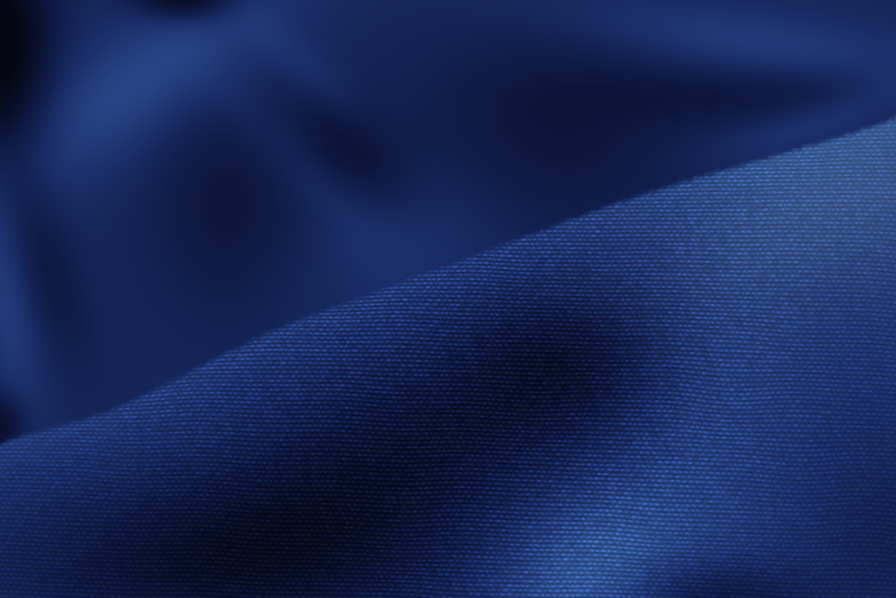
A Shadertoy shader for this texture:

```glsl
const float TAU = 6.2831853;

float hash(vec2 p) {
    return fract(sin(dot(p, vec2(127.1, 311.7))) * 43758.5453);
}

float noise(vec2 p) {
    vec2 cell = floor(p);
    vec2 f = fract(p);
    f = f * f * (3.0 - 2.0 * f);
    float low = mix(hash(cell), hash(cell + vec2(1, 0)), f.x);
    float high = mix(hash(cell + vec2(0, 1)), hash(cell + vec2(1, 1)), f.x);
    return mix(low, high, f.y);
}

// Soft elliptical patch of light or shade
float patchTone(vec2 p, vec2 center, vec2 radii, float angle) {
    float c = cos(angle);
    float s = sin(angle);
    vec2 q = p - center;
    q = vec2(c * q.x + s * q.y, c * q.y - s * q.x) / radii;
    return exp(-dot(q, q));
}

// Tone to blue cloth colour
vec3 clothColor(float tone) {
    float t = clamp(tone, 0.0, 1.15);
    return vec3(0.02, 0.03, 0.07) + vec3(0.07, 0.14, 0.45) * t
         + vec3(0.11, 0.17, 0.08) * t * t * t;
}

// Height of the front fold's crest
float crestHeight(float x) {
    return 0.258 + 0.37 * x
         - 0.014 * smoothstep(0.0, 0.2, x)
         + 0.035 * smoothstep(0.15, 0.5, x)
         - 0.03 * smoothstep(1.0, 1.5, x);
}

// Blurred folds behind the crest
float backTone(vec2 p) {
    float t = 0.59;
    // Left drape
    t += 0.30 * patchTone(p, vec2(0.23, 0.86), vec2(0.30, 0.10), 0.6);
    t -= 0.70 * patchTone(p, vec2(0.00, 0.92), vec2(0.08, 0.18), 0.0);
    t -= 0.60 * patchTone(p, vec2(0.31, 1.01), vec2(0.08, 0.04), 0.0);
    t -= 0.24 * patchTone(p, vec2(0.38, 0.66), vec2(0.12, 0.17), 0.0);
    t -= 0.28 * patchTone(p, vec2(0.59, 0.76), vec2(0.11, 0.07), -0.7);
    t += 0.13 * patchTone(p, vec2(0.54, 0.86), vec2(0.16, 0.04), -0.75);
    t += 0.10 * patchTone(p, vec2(0.49, 0.73), vec2(0.20, 0.045), -0.8);
    // Narrow folds at the left border
    t += 0.22 * patchTone(p, vec2(0.01, 0.50), vec2(0.05, 0.20), 0.15);
    t -= 0.20 * patchTone(p, vec2(0.08, 0.55), vec2(0.05, 0.16), 0.3);
    t -= 0.40 * patchTone(p, vec2(0.00, 0.29), vec2(0.04, 0.05), 0.0);
    // Right drape
    t += 0.12 * patchTone(p, vec2(0.70, 0.60), vec2(0.18, 0.11), 0.4);
    t -= 0.25 * patchTone(p, vec2(0.93, 0.78), vec2(0.22, 0.17), 0.0);
    t -= 0.20 * patchTone(p, vec2(1.28, 0.84), vec2(0.30, 0.05), 0.0);
    t += 0.22 * patchTone(p, vec2(1.25, 0.93), vec2(0.35, 0.06), -0.15);
    t += 0.20 * patchTone(p, vec2(1.40, 0.81), vec2(0.20, 0.04), 0.3);
    return t;
}

// Light and shade across the front fold
float frontTone(vec2 p, float depth) {
    float t = 0.75;
    t -= 0.48 * patchTone(p, vec2(0.68, 0.24), vec2(0.42, 0.16), 0.4);
    t -= 0.27 * patchTone(p, vec2(0.93, 0.40), vec2(0.15, 0.11), 0.0);
    t -= 0.40 * patchTone(p, vec2(0.38, 0.05), vec2(0.42, 0.14), 0.0);
    t += 0.13 * patchTone(p, vec2(1.18, 0.36), vec2(0.14, 0.30), -0.3);
    t += 0.20 * patchTone(p, vec2(1.45, 0.70), vec2(0.32, 0.17), 0.3);
    t += 0.30 * patchTone(p, vec2(0.97, 0.04), vec2(0.17, 0.13), 0.5);
    t -= 0.32 * patchTone(p, vec2(1.20, 0.00), vec2(0.15, 0.06), 0.0);
    t -= 0.22 * patchTone(p, vec2(1.50, 0.08), vec2(0.16, 0.22), 0.0);
    float rim = depth / 0.05;
    return t + 0.07 * exp(-rim * rim);
}

// Nearly continuous rows of staggered stitches, centred around zero
float weave(vec2 p, float depth, vec2 pitch) {
    float row = p.y + 0.03 * p.x - 0.012 * (1.0 - exp(-max(depth, 0.0) / 0.08));
    row += 0.008 * (noise(p * 9.0) - 0.5);
    vec2 q = vec2(p.x, row) / pitch;
    q.x += 0.5 * mod(floor(q.y), 2.0) + 0.7 * noise(q * 0.5);
    vec2 wave = 0.5 - 0.5 * cos(TAU * fract(q));
    float strength = 0.7 + 0.6 * hash(floor(q));
    return wave.y * (0.4 + 0.6 * wave.x) * strength - 0.35;
}

void mainImage(out vec4 fragColor, in vec2 fragCoord) {
    vec2 p = fragCoord / iResolution.y;
    float depth = crestHeight(p.x) - p.y;

    vec3 back = clothColor(backTone(p));

    // Woven front surface, sharpest through the middle
    float focus = 0.3 + 0.7 * patchTone(p, vec2(0.78, 0.32), vec2(0.65, 0.45), 0.4);
    float stitch = weave(p, depth, vec2(0.0105, 0.0076));
    float grain = noise(p * 210.0) - 0.5;
    vec3 front = clothColor(frontTone(p, depth));
    front *= 1.0 + focus * (0.6 * stitch + 0.22 * grain);
    front += vec3(0.025, 0.04, 0.06) * focus * stitch;

    // Paler sheen on the upper right
    float sheen = patchTone(p, vec2(1.45, 0.68), vec2(0.35, 0.15), 0.35);
    front += vec3(0.04, 0.03, -0.02) * sheen;

    // Slightly fuzzy crest
    float fuzz = 0.005 * (noise(p * 160.0) - 0.5);
    float cover = smoothstep(-0.007, 0.007, depth + fuzz);
    fragColor = vec4(mix(back, front, cover), 1.0);
}
```
